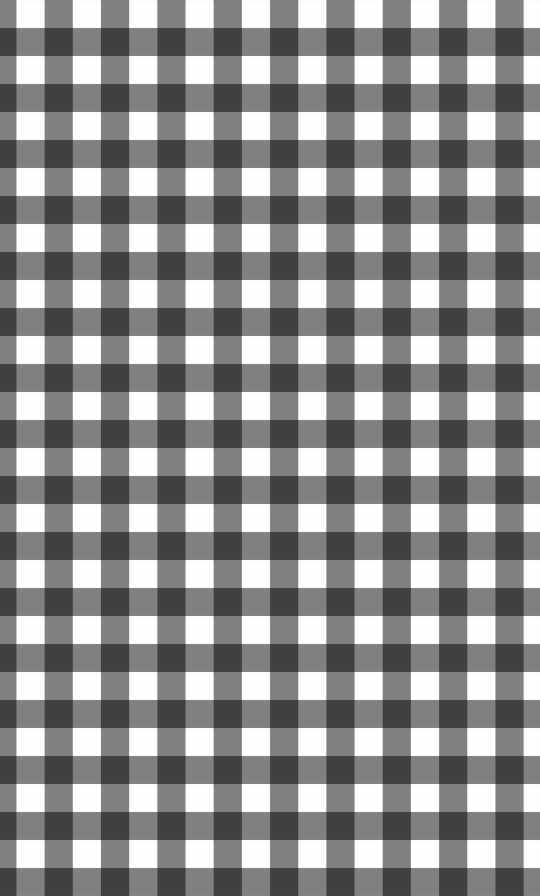
A Shadertoy shader for this pattern:

```glsl
// Black and white gingham: evenly spaced vertical and horizontal bands.
// Each band is a half-transparent dye, so one band gives mid grey
// and the squares where two bands cross multiply to a dark grey.

#define REPEATS      vec2(9.583, 16.0)  // pattern periods across and down
#define BAND_START   vec2(-0.208, 0.0)  // lower left edge of the first bands, in periods
#define BAND_WIDTH   0.5                // share of a period covered by a band
#define EDGE_SOFT    1.1                // edge blend width, in screen samples
#define CLOTH_COLOR  vec3(0.997)
#define DYE_COLOR    vec3(0.502)        // light passed by a single band

// Coverage of the vertical (x) and horizontal (y) bands at a point.
vec2 bandCoverage(vec2 periods, vec2 sampleSize) {
    vec2 fromCenter = fract(periods - BAND_START - 0.5 * BAND_WIDTH + 0.5) - 0.5;
    vec2 edgeDistance = abs(fromCenter) - 0.5 * BAND_WIDTH;
    return clamp(0.5 - edgeDistance / (EDGE_SOFT * sampleSize), 0.0, 1.0);
}

void mainImage(out vec4 fragColor, in vec2 fragCoord) {
    vec2 uv = fragCoord / iResolution.xy;
    vec2 bands = bandCoverage(uv * REPEATS, REPEATS / iResolution.xy);

    // Layer the two dyed band directions over the cloth.
    vec3 color = CLOTH_COLOR;
    color *= mix(vec3(1.0), DYE_COLOR, bands.x);
    color *= mix(vec3(1.0), DYE_COLOR, bands.y);

    fragColor = vec4(color, 1.0);
}
```
